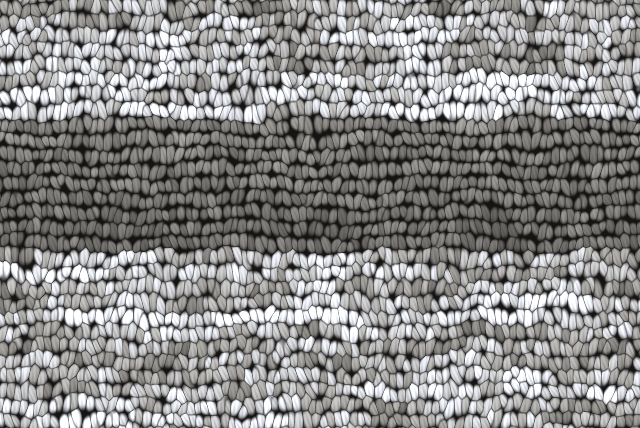
Give the GLSL for this texture, as a Shadertoy shader.

```glsl
// Looped-pile carpet: rows of slanted grey yarn loops with a dark band and pale streaks.

const float ROWS = 29.0;            // loop rows over the canvas height
const float COLUMNS = 56.0;         // loops per canvas height, measured along x
const vec2 LOOP_RADIUS = vec2(0.82, 0.66);
const float TILT = 1.5;             // largest slant of a loop
const float BAND_LOW = 0.414;       // dark band edges, as share of the height
const float BAND_HIGH = 0.727;
const float PALE_TONE = 0.70;
const float BAND_TONE = 0.49;
const float TONE_JITTER = 0.30;
const float STREAK_THICKNESS = 0.026;
const vec3 GAP_COLOR = vec3(0.085, 0.078, 0.076);
const vec3 WARM_YARN = vec3(1.0, 0.985, 0.955);
const vec3 COOL_YARN = vec3(0.98, 0.995, 1.025);

// Pale yarn runs: centre x, centre y, half length, gain
const vec4 STREAKS[12] = vec4[12](
    vec4(0.14, 0.90, 0.20, 0.26), vec4(0.62, 0.93, 0.22, 0.22),
    vec4(0.15, 0.83, 0.17, 0.30), vec4(0.75, 0.80, 0.30, 0.30),
    vec4(0.12, 0.755, 0.28, 0.34), vec4(0.78, 0.75, 0.28, 0.30),
    vec4(0.08, 0.365, 0.16, 0.36), vec4(0.52, 0.375, 0.14, 0.28),
    vec4(0.35, 0.255, 0.34, 0.38), vec4(0.86, 0.28, 0.22, 0.32),
    vec4(0.80, 0.10, 0.32, 0.28), vec4(0.20, 0.03, 0.32, 0.30));

float hash(vec2 p) {
    vec3 q = fract(p.xyx * vec3(0.1031, 0.1030, 0.0973));
    q += dot(q, q.yzx + 33.33);
    return fract((q.x + q.y) * q.z);
}

float bandMask(float y) {
    return smoothstep(BAND_LOW - 0.012, BAND_LOW + 0.012, y)
         * (1.0 - smoothstep(BAND_HIGH - 0.012, BAND_HIGH + 0.012, y));
}

// Yarn lightness at a loop centre, in canvas shares
float yarnTone(vec2 at, vec2 id) {
    float band = bandMask(at.y + 0.016 * (hash(id + 5.0) - 0.5));
    float pale = PALE_TONE;
    for (int k = 0; k < 12; k++) {
        vec4 s = STREAKS[k];
        vec2 d = (at - s.xy) / vec2(s.z, STREAK_THICKNESS);
        pale += s.w * exp(-dot(d, d));
    }
    // Longer runs of one yarn along each row
    float phase = 6.28 * hash(vec2(id.y, 17.0));
    pale += 0.09 * sin(at.x * 19.0 + phase) + 0.06 * sin(at.x * 47.0 - 2.0 * phase);
    float dark = BAND_TONE + 0.30 * (at.y - 0.57) + 0.03 * sin(at.x * 23.0 + phase);
    float jitter = TONE_JITTER * mix(1.0, 0.45, band) * (hash(id + 9.0) - 0.5);
    return clamp(mix(pale, dark, band) + jitter, 0.25, 1.08);
}

void mainImage(out vec4 fragColor, in vec2 fragCoord) {
    vec2 p = fragCoord / iResolution.y;
    float aspect = iResolution.x / iResolution.y;

    // Rows wander gently
    vec2 g = p * vec2(COLUMNS, ROWS);
    g.y += 0.16 * sin(p.x * 13.0 + 3.0 * sin(p.y * 9.0))
         + 0.09 * sin(p.x * 37.0 - p.y * 21.0);

    // Cellular search: the highest loop wins, the next one makes the crease
    float top = -9.0, next = -9.0;
    vec2 loopId = vec2(0.0), loopPos = vec2(0.0), loopAt = vec2(0.0);
    for (int j = -1; j <= 1; j++) {
        float row = floor(g.y) + float(j);
        float x = g.x + 7.0 * hash(vec2(row, 3.0));
        float band = bandMask((row + 0.5) / ROWS);
        for (int i = -2; i <= 2; i++) {
            vec2 id = vec2(floor(x) + float(i), row);
            vec2 rnd = vec2(hash(id), hash(id + 41.0)) - 0.5;
            vec2 d = vec2(x, g.y) - id - 0.5 - rnd * vec2(0.6, mix(0.42, 0.20, band));
            vec2 at = vec2((g.x - d.x) / (COLUMNS * aspect), (row + 0.5) / ROWS);
            // Clusters of loops swell and pinch along the row
            float swell = 1.0 + 0.13 * sin(id.x * 1.25 + row * 2.4) - 0.10 * band;
            d.x += TILT * (hash(id + 73.0) - 0.5) * d.y;
            vec2 q = d / (LOOP_RADIUS * vec2(1.0, swell));
            float height = 1.0 - dot(q, q) + 0.25 * (hash(id + 23.0) - 0.5);
            if (height > top) {
                next = top;
                top = height;
                loopId = id;
                loopPos = q;
                loopAt = at;
            } else {
                next = max(next, height);
            }
        }
    }

    // Rounded body, dark creases, light from above and twisted strands
    float band = bandMask(loopAt.y);
    float body = smoothstep(mix(-0.15, 0.05, band), 0.85, top);
    float crease = smoothstep(-0.05, 0.38, top - next);
    float light = body * mix(0.50, 1.0, crease);
    light *= 1.0 + 0.20 * loopPos.y - 0.10 * loopPos.x;
    light *= 0.96 + 0.08 * sin(loopPos.x * 9.0 + loopPos.y * 3.0 + 6.28 * hash(loopId + 2.0));

    float tone = yarnTone(loopAt, loopId);
    vec3 yarn = tone * mix(WARM_YARN, COOL_YARN, smoothstep(0.55, 0.95, tone));
    vec3 color = mix(GAP_COLOR, yarn, clamp(light * 1.08, 0.0, 1.1));
    fragColor = vec4(clamp(color, 0.0, 1.0), 1.0);
}
```
